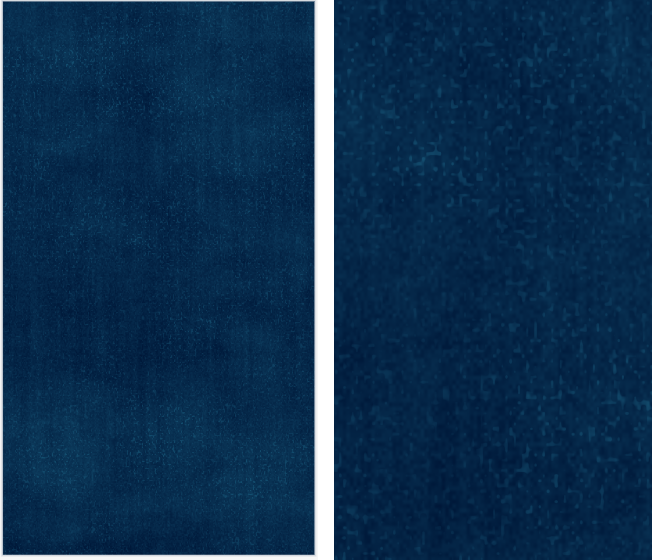
Left, the full canvas; right, a detail of the centre.
Reproduce this texture procedurally as a Shadertoy shader.

```glsl
const vec3 DEEP_BLUE = vec3(0.010, 0.130, 0.260);
const vec3 PALE_BLUE = vec3(0.040, 0.210, 0.340);
const vec3 PAPER = vec3(0.965);
const vec3 SHADOW = vec3(0.80, 0.82, 0.85);

// Margins and edge, in canvas widths
const vec2 MARGIN_LOW = vec2(0.0092, 0.0165);
const vec2 MARGIN_HIGH = vec2(0.0112, 0.0046);
const float EDGE_SOFTNESS = 0.0045;
const float SHADOW_WIDTH = 0.009;

// Pile tone: 0 is deep, 1 is pale
const float BASE_TONE = 0.29;
const float CLOUD_GAIN = 1.05;
const float BAND_GAIN = 0.65;
const float THREAD_GAIN = 0.28;
const float GRAIN_GAIN = 0.65;
const float SPECK_GAIN = 0.80;
const float GRAIN_DENSITY = 270.0;

float hash(vec2 cell) {
    vec3 q = fract(vec3(cell.xyx) * 0.1031);
    q += dot(q, q.yzx + 33.33);
    return fract((q.x + q.y) * q.z);
}

float noise(vec2 p) {
    vec2 cell = floor(p);
    vec2 f = fract(p);
    f = f * f * (3.0 - 2.0 * f);
    float low = mix(hash(cell), hash(cell + vec2(1, 0)), f.x);
    float high = mix(hash(cell + vec2(0, 1)), hash(cell + vec2(1, 1)), f.x);
    return mix(low, high, f.y);
}

// Fractal noise centred on zero
float clouds(vec2 p) {
    float sum = 0.0;
    float gain = 0.5;
    for (int i = 0; i < 5; i++) {
        sum += gain * (noise(p) - 0.5);
        p = mat2(1.6, 1.2, -1.2, 1.6) * p + 17.3;
        gain *= 0.55;
    }
    return sum;
}

float glow(vec2 p, vec2 centre, vec2 radius) {
    vec2 d = (p - centre) / radius;
    return exp(-dot(d, d));
}

// Broad lights and shades of the brushed pile; uv runs 0 to 1
float sheen(vec2 uv) {
    float light = 0.48 * glow(uv, vec2(0.74, 0.88), vec2(0.26, 0.20));
    light += 0.30 * glow(uv, vec2(0.18, 0.90), vec2(0.20, 0.14));
    light += 0.38 * glow(uv, vec2(0.42, 0.19), vec2(0.50, 0.13));
    light += 0.16 * glow(uv, vec2(0.85, 0.55), vec2(0.18, 0.20));
    light -= 0.22 * glow(uv, vec2(0.50, 0.62), vec2(0.06, 0.28));
    light -= 0.20 * glow(uv, vec2(0.60, 0.38), vec2(0.45, 0.08));
    light -= 0.28 * (1.0 - smoothstep(0.025, 0.055, uv.y));
    return light;
}

float pileTone(vec2 p, vec2 uv) {
    vec2 warp = 0.08 * vec2(clouds(p * 5.0), clouds(p * 5.0 + 31.0));
    float tone = BASE_TONE + sheen(uv + warp);
    tone += CLOUD_GAIN * clouds((p + warp) * vec2(5.0, 6.0) + 4.0);
    tone += BAND_GAIN * clouds((p + warp) * vec2(4.0, 17.0) + 53.0);

    // Upright threads, fine grain and scattered pale fibre tips
    tone += THREAD_GAIN * (noise(p * vec2(130.0, 7.0)) - 0.5);
    tone += THREAD_GAIN * (noise(p * vec2(38.0, 3.0) + 71.0) - 0.5);
    vec2 fibre = p * GRAIN_DENSITY * vec2(1.0, 0.8);
    tone += GRAIN_GAIN * (noise(fibre) - 0.5);
    float patches = 0.4 + 1.2 * noise(p * 9.0 + 12.0);
    float speck = smoothstep(0.66, 0.95, noise(fibre * 0.85 + 200.0));
    return tone + SPECK_GAIN * patches * speck;
}

void mainImage(out vec4 fragColor, in vec2 fragCoord) {
    vec2 p = fragCoord / iResolution.x;
    vec2 size = vec2(1.0, iResolution.y / iResolution.x);

    // Signed distance into the rug, positive inside
    vec2 gap = min(p - MARGIN_LOW, size - MARGIN_HIGH - p);
    float inside = min(gap.x, gap.y);

    float tone = clamp(pileTone(p, p / size), -0.5, 2.2);
    vec3 rug = mix(DEEP_BLUE, PALE_BLUE, tone);

    // Soft shadow on the paper around the rug
    float falloff = smoothstep(0.0, SHADOW_WIDTH, -inside);
    vec3 ground = mix(SHADOW, PAPER, falloff);

    float cover = smoothstep(-0.5, 0.5, inside / EDGE_SOFTNESS);
    fragColor = vec4(mix(ground, rug, cover), 1.0);
}
```
